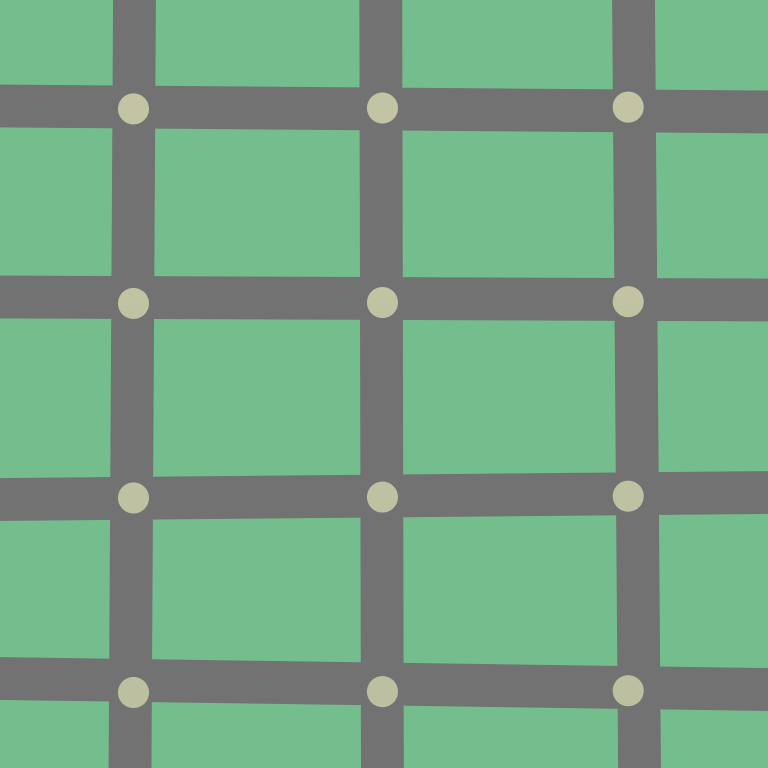
Give the GLSL for this pattern, as a WebGL 1 fragment shader.

```glsl
precision highp float;

uniform vec2 u_resolution;

const vec3 GREEN = vec3(0.455, 0.745, 0.555);
const vec3 GREY = vec3(0.447);
const vec3 DOT_LOW = vec3(0.735, 0.752, 0.628);
const vec3 DOT_HIGH = vec3(0.768, 0.770, 0.645);

const vec2 GRID_ORIGIN = vec2(0.1738, 0.0983);
const vec2 GRID_STEP = vec2(0.3221, 0.2533);
const float BAR_HALF_WIDTH = 0.0279;
const float DOT_RADIUS = 0.0202;
const float DOT_ROW_SLOPE = 0.0036;

// Drift of each bar from the regular grid at its two ends
const vec3 COLUMN_BOTTOM = vec3(-0.0045, 0.0020, 0.0147);
const vec3 COLUMN_TOP = vec3(0.0013, -0.0001, 0.0069);
const vec4 ROW_LEFT = vec4(0.0182, -0.0020, 0.0084, 0.0038);
const vec4 ROW_RIGHT = vec4(0.0039, 0.0071, 0.0045, -0.0040);
const vec3 DOT_COLUMN_DRIFT = vec3(0.0, 0.0021, 0.0);

// Signed distance to a tilted bar: p.x runs along it, p.y across it
float barDistance(vec2 p, float startHeight, float endHeight, float halfWidth) {
  float slope = endHeight - startHeight;
  float offset = p.y - startHeight - slope * p.x;
  return abs(offset) * inversesqrt(1.0 + slope * slope) - halfWidth;
}

float discDistance(vec2 p, vec2 center, float radius) {
  return length(p - center) - radius;
}

float coverage(float signedDistance, float pixel) {
  return clamp(0.5 - signedDistance / pixel, 0.0, 1.0);
}

void main() {
  vec2 uv = gl_FragCoord.xy / u_resolution;
  float pixel = 1.0 / min(u_resolution.x, u_resolution.y);
  float bars = 1.0;
  float dots = 1.0;

  // Upright bars
  for (int i = 0; i < 3; i++) {
    float x = GRID_ORIGIN.x + GRID_STEP.x * float(i);
    bars = min(bars, barDistance(uv.yx, x + COLUMN_BOTTOM[i], x + COLUMN_TOP[i], BAR_HALF_WIDTH));
  }

  // Level bars, and the dots along each row
  for (int j = 0; j < 4; j++) {
    float y = GRID_ORIGIN.y + GRID_STEP.y * float(j);
    bars = min(bars, barDistance(uv, y + ROW_LEFT[j], y + ROW_RIGHT[j], BAR_HALF_WIDTH));
    for (int i = 0; i < 3; i++) {
      float x = GRID_ORIGIN.x + GRID_STEP.x * float(i) + DOT_COLUMN_DRIFT[i];
      vec2 center = vec2(x, y + DOT_ROW_SLOPE * (x - GRID_ORIGIN.x));
      dots = min(dots, discDistance(uv, center, DOT_RADIUS));
    }
  }

  // Layers, with the dots paler toward the top
  vec3 color = mix(GREEN, GREY, coverage(bars, pixel));
  vec3 dotColor = mix(DOT_LOW, DOT_HIGH, uv.y);
  color = mix(color, dotColor, coverage(dots, pixel));
  gl_FragColor = vec4(color, 1.0);
}
```
